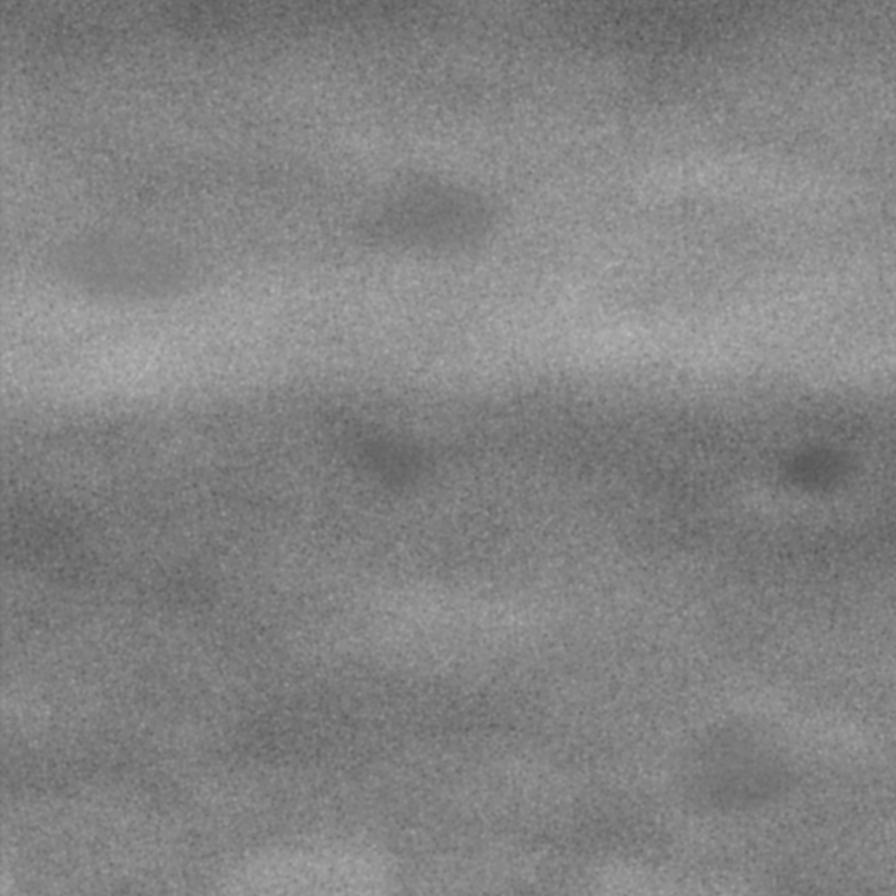
This texture is drawn by a Shadertoy shader. Its source:

```glsl
// Hazy grey horizontal bands with soft dark smudges and fine grain.
#define BASE_GREY 0.508
#define BAND_GLOW 0.075
#define HOLLOW_SHADE 0.032
#define FLOOR_GLOW 0.075
#define CLOUD_CONTRAST 0.036
#define SPOT_GRID vec2(3.0, 5.0)
#define SPOT_SHARE 0.48
#define SPOT_SHADE 0.075
#define GRAIN_CELLS 225.0
#define GRAIN_CONTRAST 0.045

// Three random values in 0..1 for a cell
vec3 hash3(vec2 cell) {
    vec3 p = fract(cell.xyx * vec3(0.1031, 0.1030, 0.0973));
    p += dot(p, p.yxz + 33.33);
    return fract((p.xxy + p.yzz) * p.zyx);
}

// Cellular noise: one soft light or dark dab at a random place in each cell
float dabs(vec2 p) {
    vec2 home = floor(p);
    float sum = 0.0;
    for (int j = -1; j <= 1; j++) {
        for (int i = -1; i <= 1; i++) {
            vec2 cell = home + vec2(i, j);
            vec3 rnd = hash3(cell);
            vec2 offset = p - cell - rnd.xy;
            float fall = max(1.0 - dot(offset, offset), 0.0);
            sum += (2.0 * rnd.z - 1.0) * fall * fall;
        }
    }
    return sum;
}

// Layers of flattened dabs, from broad to small
float clouds(vec2 uv) {
    return dabs(uv * vec2(2.5, 10.0) + 7.0)
         + 0.75 * dabs(uv * vec2(6.0, 15.0) + 31.0)
         + 0.55 * dabs(uv * vec2(14.0, 27.0) + 53.0);
}

// Scattered smudges with ragged, soft outlines
float smudges(vec2 uv) {
    vec2 ragged = vec2(dabs(uv * vec2(13.0, 22.0) + 80.0),
                       dabs(uv * vec2(11.0, 20.0) + 120.0));
    vec2 p = uv * SPOT_GRID + 0.07 * ragged;
    vec2 home = floor(p);
    float shade = 0.0;
    for (int j = -1; j <= 1; j++) {
        for (int i = -1; i <= 1; i++) {
            vec2 cell = home + vec2(i, j);
            vec3 place = hash3(cell + 17.0);
            vec3 kind = hash3(cell + 61.0);
            float radius = mix(0.13, 0.29, kind.x);
            float dist = length(p - cell - mix(vec2(0.2), vec2(0.8), place.xy));
            float spot = 1.0 - smoothstep(0.35 * radius, 1.25 * radius, dist);
            float strength = mix(0.55, 1.0, kind.y) * step(place.z, SPOT_SHARE);
            shade = max(shade, spot * strength);
        }
    }
    return shade;
}

// Broad light and dark strata, bent by layered sines
float strata(vec2 uv) {
    float bend = 0.012 * sin(8.0 * uv.x + 1.0) + 0.006 * sin(21.0 * uv.x + 4.0)
               + 0.012 * dabs(uv * vec2(9.0, 12.0) + 200.0);
    float y = uv.y + bend;
    float edge = 0.53 + 0.04 * uv.x;
    float band = smoothstep(edge - 0.015, edge + 0.045, y)
               * (1.0 - smoothstep(0.64, 0.86, y));
    float hollow = smoothstep(0.30, 0.40, y)
                 * (1.0 - smoothstep(edge - 0.06, edge + 0.01, y));
    float ceiling = smoothstep(0.86, 1.0, y);
    float patches = smoothstep(-0.2, 0.5, sin(15.0 * uv.x - 3.5));
    float ground = (1.0 - smoothstep(0.015, 0.065, y)) * patches;
    return BAND_GLOW * band + FLOOR_GLOW * ground
         - HOLLOW_SHADE * (hollow + ceiling);
}

void mainImage(out vec4 fragColor, in vec2 fragCoord) {
    vec2 uv = fragCoord / iResolution.y;
    float smudge = smudges(uv);

    float grey = BASE_GREY + strata(uv) + CLOUD_CONTRAST * clouds(uv);
    grey -= SPOT_SHADE * smudge;

    // Fine grain, calmer inside the smudges
    grey += GRAIN_CONTRAST * (1.0 - 0.5 * smudge) * dabs(uv * GRAIN_CELLS);

    fragColor = vec4(vec3(grey), 1.0);
}
```
